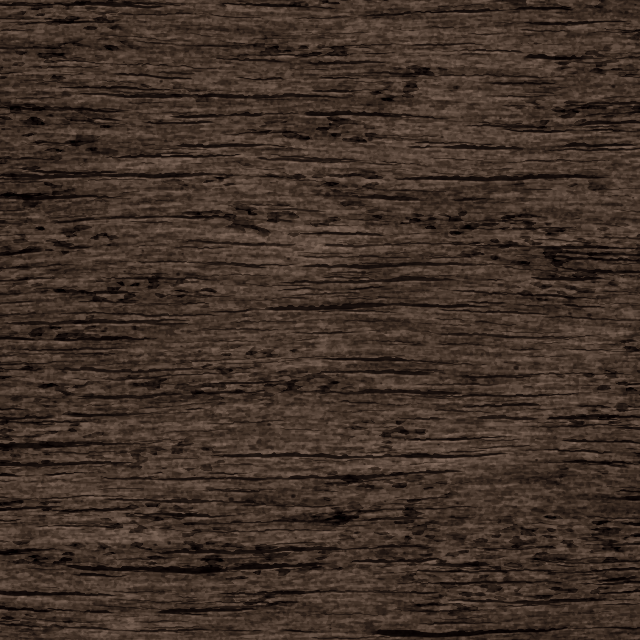
Give the GLSL for this texture, as a Shadertoy shader.

```glsl
// Dark weathered wood: fine horizontal fibres split by long ragged black cracks.

const vec3 CRACK_BROWN = vec3(0.08, 0.05, 0.04);
const vec3 MID_BROWN   = vec3(0.24, 0.18, 0.14);
const vec3 PALE_BROWN  = vec3(0.42, 0.34, 0.29);

const float BASE_TONE   = 0.66;  // 0 = crack, 0.5 = mid, 1 = pale
const float EDGE_SHADE  = 0.28;
const float CRACK_DEPTH = 0.95;
const float LIP_LIGHT   = 0.30;

// Grids give cells across and up the canvas
const vec2 FINE_FIBRE   = vec2(70.0, 290.0);
const vec2 LONG_FIBRE   = vec2(9.0, 170.0);
const vec2 BROAD_BAND   = vec2(2.0, 24.0);
const vec2 BLOTCH       = vec2(4.0, 5.0);
const vec2 SPECKLE      = vec2(230.0, 270.0);
const vec2 SCRAP        = vec2(60.0, 190.0);
const vec2 PIT_GRID     = vec2(34.0, 34.0);
const vec2 WIDE_CRACKS  = vec2(1.9, 30.0);
const vec2 THIN_CRACKS  = vec2(3.3, 54.0);
const vec2 HAIR_CRACKS  = vec2(6.3, 100.0);

float hash(vec2 p) {
    vec3 q = fract(vec3(p.xyx) * 0.1031);
    q += dot(q, q.yzx + 33.33);
    return fract((q.x + q.y) * q.z);
}

// Smooth cellular noise: random cell tones weighted by nearness
float cells(vec2 p) {
    vec2 base = floor(p);
    float total = 0.0, weights = 0.0;
    for (int j = -1; j <= 1; j++)
    for (int i = -1; i <= 1; i++) {
        vec2 id = base + vec2(i, j);
        vec2 away = id + vec2(hash(id + 11.3), hash(id + 47.9)) - p;
        float weight = exp(-7.0 * dot(away, away));
        total += weight * hash(id + 83.1);
        weights += weight;
    }
    return total / weights;
}

// Tapered splits scattered in rows: x = darkness, y = lit lower lip
vec2 cracks(vec2 p, vec2 grid, float halfWidth, float share, float seed, float pixel) {
    vec2 result = vec2(0.0);
    float soft = max(0.6 * pixel, 0.0007);
    for (int j = -1; j <= 1; j++) {
        float row = floor(p.y * grid.y) + float(j);
        float x = p.x * grid.x + 7.0 * hash(vec2(row, seed));
        vec2 id = vec2(floor(x), row) + seed;
        float present = step(hash(id + 5.7), share);
        float size = hash(id + 2.3);
        float phase = 40.0 * hash(id + 9.1);

        float reach = 0.5 * mix(0.4, 0.98, hash(id + 3.1));
        float middle = 0.5 + (hash(id + 6.4) - 0.5) * (1.0 - 2.0 * reach);
        float along = (fract(x) - middle) / reach;
        float taper = sqrt(max(0.0, 1.0 - along * along));

        float bend = 0.0026 * sin(8.0 * p.x + phase)
                   + 0.0011 * sin(37.0 * p.x + 2.0 * phase)
                   + 0.0005 * sin(113.0 * p.x + 3.0 * phase);
        float ragged = cells(vec2(120.0 * p.x, 3.7 * row + seed));
        float swell = cells(vec2(17.0 * p.x, 5.3 * row + seed));
        float y = p.y - (row + 0.2 + 0.6 * hash(id + 8.8)) / grid.y - bend
                - 0.0022 * (ragged - 0.5);
        float width = halfWidth * taper * (0.5 * ragged + 1.1 * swell) * mix(0.6, 1.4, size);

        float fade = present * smoothstep(0.0, 0.4, taper) * smoothstep(0.1, 0.4, swell);
        float core = 1.0 - smoothstep(width - soft, width + soft, abs(y));
        float halo = 0.22 * exp(-abs(y) / (1.3 * halfWidth));
        float lip = (y + width + 0.0020) / 0.0013;
        result.x = max(result.x, fade * max(core * mix(0.75, 1.0, size), halo));
        result.y = max(result.y, fade * ragged * exp(-lip * lip));
    }
    return result;
}

// Sparse round holes
float pits(vec2 p, float pixel) {
    vec2 id = floor(p * PIT_GRID);
    vec2 centre = (id + 0.25 + 0.5 * vec2(hash(id + 1.7), hash(id + 4.2))) / PIT_GRID;
    float radius = mix(0.001, 0.0035, pow(hash(id + 7.5), 4.0));
    float dist = length((p - centre) * vec2(0.8, 1.0));
    float disc = 1.0 - smoothstep(radius - pixel, radius + pixel, dist);
    return disc * step(0.92, hash(id + 15.8));
}

void mainImage(out vec4 fragColor, in vec2 fragCoord) {
    float pixel = 1.0 / iResolution.y;
    vec2 uv = fragCoord / iResolution.xy;
    vec2 p = fragCoord * pixel;

    // Gentle drift of the grain
    vec2 g = p;
    g.y += 0.006 * sin(4.3 * p.x + 5.0 * p.y) + 0.0025 * sin(11.0 * p.x - 17.0 * p.y);

    // Fibres, bands and blotches
    float tone = BASE_TONE;
    tone += 0.46 * (cells(g * FINE_FIBRE) - 0.5);
    tone += 0.36 * (cells(g * LONG_FIBRE + 31.0) - 0.5);
    tone += 0.16 * (cells(g * BROAD_BAND + 57.0) - 0.5);
    tone += 0.10 * (cells(p * BLOTCH + 73.0) - 0.5);
    tone += 0.34 * (cells(p * SPECKLE + 19.0) - 0.5);

    // Torn scraps gathered in patches
    float patchy = smoothstep(0.4, 0.75, cells(g * vec2(6.0, 26.0) + 91.0));
    tone -= 0.5 * patchy * smoothstep(0.6, 0.8, cells(g * SCRAP + 13.0));

    // Cracks, their lit lips and pits
    vec2 wide = cracks(g, WIDE_CRACKS, 0.0027, 0.85, 3.0, pixel);
    vec2 thin = cracks(g, THIN_CRACKS, 0.0017, 0.65, 29.0, pixel);
    vec2 hair = cracks(g, HAIR_CRACKS, 0.0010, 0.50, 61.0, pixel);
    float depth = max(wide.x, max(thin.x, 0.7 * hair.x));
    tone += LIP_LIGHT * max(wide.y, thin.y);
    tone = mix(tone, tone * 0.15 - 0.15, CRACK_DEPTH * max(depth, 0.8 * pits(p, pixel)));

    // Darker borders
    vec2 fromCentre = uv - 0.5;
    tone -= EDGE_SHADE * dot(fromCentre, fromCentre);

    tone = clamp(tone, -0.3, 1.2);
    vec3 colour = tone < 0.5 ? mix(CRACK_BROWN, MID_BROWN, 2.0 * tone)
                             : mix(MID_BROWN, PALE_BROWN, 2.0 * tone - 1.0);
    fragColor = vec4(max(colour, 0.0), 1.0);
}
```
